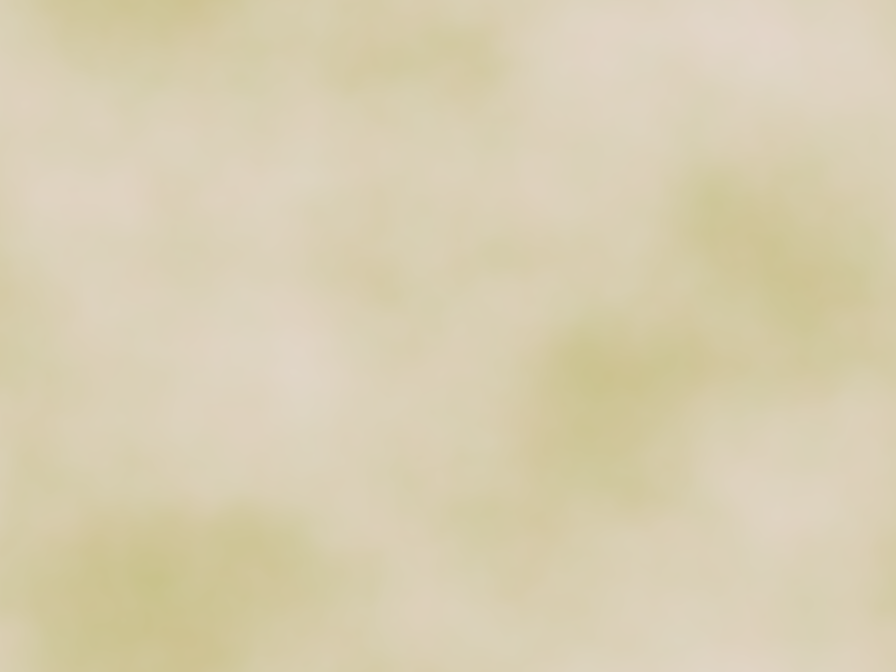
Write a Shadertoy shader that draws this texture.

```glsl
const vec3 CREAM = vec3(0.850, 0.810, 0.700);
const vec3 OLIVE_SHIFT = vec3(-0.030, -0.028, -0.080);
const vec3 PINK_SHIFT = vec3(0.020, 0.017, 0.050);
const vec3 BLUSH = vec3(0.006, -0.003, 0.002);

const vec2 BASE_CELLS = vec2(4.0, 3.0);
const int OCTAVES = 5;
const float OCTAVE_GAIN = 0.46;
const float CLOUD_STRENGTH = 2.0;
const float BROAD_STRENGTH = 1.1;
const float BROAD_OFFSET = 0.26;
const float WARP = 0.07;
const float TERRACES = 8.0;
const float TERRACE_MIX = 0.45;
const float TAU = 6.2831853;

// Integer hash mapped to an angle around the circle
float hashAngle(vec2 cell, float seed) {
    uvec3 k = uvec3(uint(cell.x), uint(cell.y), uint(seed));
    uint h = k.x * 374761393u + k.y * 668265263u + k.z * 974634777u;
    h = (h ^ (h >> 13)) * 1274126177u;
    h = (h ^ (h >> 15)) * 2246822519u;
    h ^= h >> 16;
    return float(h & 65535u) / 65536.0 * TAU;
}

float cornerSlope(vec2 cell, vec2 offset, vec2 period, float seed) {
    float angle = hashAngle(mod(cell, period), seed);
    return dot(vec2(cos(angle), sin(angle)), offset);
}

// Gradient noise that wraps after a whole number of cells
float wrapNoise(vec2 uv, vec2 period, float seed) {
    vec2 p = uv * period;
    vec2 cell = floor(p);
    vec2 f = p - cell;
    vec2 fade = f * f * f * (f * (f * 6.0 - 15.0) + 10.0);
    vec2 e = vec2(1.0, 0.0);
    float low = mix(cornerSlope(cell, f, period, seed),
                    cornerSlope(cell + e.xy, f - e.xy, period, seed), fade.x);
    float high = mix(cornerSlope(cell + e.yx, f - e.yx, period, seed),
                     cornerSlope(cell + e.xx, f - e.xx, period, seed), fade.x);
    return mix(low, high, fade.y);
}

float clouds(vec2 uv, float seed) {
    float sum = 0.0;
    float amplitude = 1.0;
    vec2 period = BASE_CELLS;
    for (int i = 0; i < OCTAVES; i++) {
        sum += amplitude * wrapNoise(uv, period, seed + float(i));
        amplitude *= OCTAVE_GAIN;
        period *= 2.0;
    }
    return sum;
}

// Opposing light and dark regions, one cycle along each axis
float broadPatches(vec2 uv) {
    return -cos(TAU * (uv.x - BROAD_OFFSET)) * cos(TAU * uv.y);
}

// Faint soft steps between neighbouring tones
float terrace(float tone) {
    float level = tone * TERRACES;
    float stepped = floor(level) + smoothstep(0.2, 0.8, fract(level));
    return mix(tone, stepped / TERRACES, TERRACE_MIX);
}

void mainImage(out vec4 fragColor, in vec2 fragCoord) {
    vec2 uv = fragCoord / iResolution.xy;

    // Bend the broad patches, then add cloud detail
    vec2 bend = WARP * vec2(clouds(uv, 11.0), clouds(uv, 23.0));
    float tone = BROAD_STRENGTH * broadPatches(uv + bend)
               + CLOUD_STRENGTH * clouds(uv, 37.0);
    tone = terrace(tone);

    // Olive shadows, cream middle, pinkish lights
    vec3 color = CREAM + OLIVE_SHIFT * max(-tone, 0.0) + PINK_SHIFT * max(tone, 0.0);

    // Slight warm and green mottling
    color += BLUSH * 2.0 * wrapNoise(uv, BASE_CELLS * 4.0, 53.0);
    fragColor = vec4(color, 1.0);
}
```
